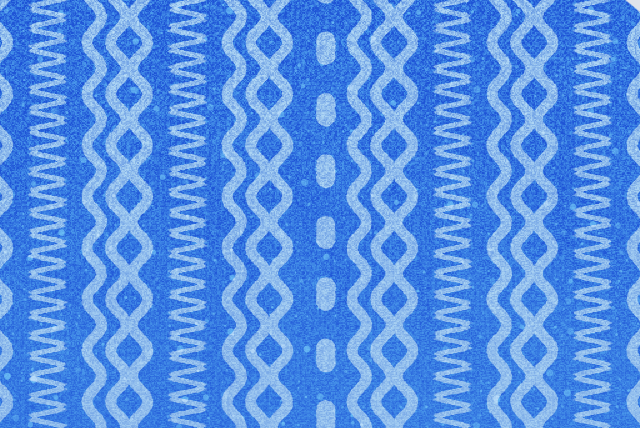
This pattern is drawn by a WebGL 2 fragment shader. Its source:

```glsl
#version 300 es
precision highp float;
// Pale vertical ribbons (zigzag, wave, linked chain, dashes) on grainy, glittering blue.

uniform vec2 u_resolution;
out vec4 outColor;

const float TAU = 6.2831853;
const float WIDTH = 768.0;          // design units across the canvas
const float ZIGZAG_PERIOD = 24.6;
const float WAVE_PERIOD = 61.6;
const float DASH_PERIOD = 73.7;
const float COLUMN_PITCH = 168.0;
const float DASH_X = 391.0;

const vec3 DEEP_BLUE = vec3(0.12, 0.33, 0.84);
const vec3 BRIGHT_BLUE = vec3(0.31, 0.63, 0.93);
const vec3 DUSTY_PALE = vec3(0.45, 0.64, 0.90);
const vec3 LIGHT_PALE = vec3(0.66, 0.82, 0.95);
const vec3 GLITTER = vec3(0.48, 0.82, 0.98);
const vec3 CORNER = vec3(0.87, 0.89, 0.92);

float hash(vec2 p) {
  return fract(sin(dot(p, vec2(127.1, 311.7))) * 43758.5453);
}

float noise(vec2 p) {
  vec2 i = floor(p), f = fract(p);
  f = f * f * (3.0 - 2.0 * f);
  return mix(mix(hash(i), hash(i + vec2(1, 0)), f.x),
             mix(hash(i + vec2(0, 1)), hash(i + vec2(1, 1)), f.x), f.y);
}

// Approximate signed distance to a vertical sine stroke
float sineStroke(float x, float y, float amplitude, float period, float halfWidth) {
  float phase = TAU * y / period;
  float slope = amplitude * TAU / period * sin(phase);
  return abs(x - amplitude * cos(phase)) / sqrt(1.0 + slope * slope) - halfWidth;
}

// Upright rounded bar repeated along y
float dashes(float x, float y, float period, vec2 halfSize) {
  y = mod(y + 0.5 * period, period) - 0.5 * period;
  return length(vec2(x, max(abs(y) - halfSize.y + halfSize.x, 0.0))) - halfSize.x;
}

// Zigzag, wave and two-strand chain of every column, plus the dashed centre line
float ribbons(vec2 p) {
  bool rightSide = p.x > 366.0;
  float x = mod(p.x - (rightSide ? 348.0 : 30.0), COLUMN_PITCH);
  float y = p.y - 51.0;
  float d = sineStroke(x - 83.0, y, -8.5, WAVE_PERIOD, 6.5);
  d = min(d, sineStroke(abs(x - 125.0) - 13.0, y, 9.0, WAVE_PERIOD, 6.5));
  if (!rightSide || p.x > 450.0)
    d = min(d, sineStroke(x - 27.0, p.y - 46.0, 15.5, ZIGZAG_PERIOD, 3.7));
  return min(d, dashes(p.x - DASH_X, p.y - 58.0, DASH_PERIOD, vec2(11.5, 20.0)));
}

// One randomly placed soft dot in some of the cells
float sparkles(vec2 p, float cell, float radius, float density, float seed) {
  vec2 id = floor(p / cell) + seed;
  vec2 center = 0.25 + 0.5 * vec2(hash(id), hash(id + 17.3));
  float r = radius * (0.6 + 0.6 * hash(id + 5.9));
  float dist = length((fract(p / cell) - center) * cell);
  float dotMask = 1.0 - smoothstep(r - 0.8, r + 0.8, dist);
  return dotMask * step(hash(id + 41.7), density) * (0.4 + 0.6 * hash(id + 9.1));
}

void main() {
  // Design units, y running down from the top edge
  float unit = WIDTH / u_resolution.x;
  vec2 p = vec2(gl_FragCoord.x, u_resolution.y - gl_FragCoord.y) * unit;
  float down = gl_FragCoord.y / u_resolution.y;
  down = 1.0 - down;

  // Ribbon edges, slightly roughened by the grain
  float d = ribbons(p) + 1.2 * (noise(p / 2.5) - 0.5);
  float ribbon = 1.0 - smoothstep(-0.7 * unit, 0.7 * unit, d);

  // Fine grain, stronger and darker towards the top
  float grain = mix(hash(floor(p / 1.5)), noise(p / 2.4 + 31.0), 0.4) - 0.5;
  grain *= mix(1.35, 0.75, down);
  float cloud = 0.12 * (noise(p / 70.0) - 0.5);
  float tone = mix(0.37, 0.53, down) + cloud;
  vec3 ground = mix(DEEP_BLUE, BRIGHT_BLUE, clamp(tone + grain, 0.0, 1.0));
  vec3 pale = mix(DUSTY_PALE, LIGHT_PALE, clamp(0.55 + cloud + 1.3 * grain, -0.3, 1.1));
  vec3 color = mix(ground, pale, ribbon);

  // Glitter: many small flecks and a few larger spots
  float glitter = sparkles(p, 11.0, 1.5, mix(0.35, 0.15, down), 3.0);
  glitter = max(glitter, sparkles(p, 29.0, 3.6, 0.22, 80.0));
  color = mix(color, mix(GLITTER, vec3(0.80, 0.92, 1.0), ribbon), 0.65 * glitter);

  // Worn top right corner
  float corner = dot(p - vec2(WIDTH, 0.0), vec2(0.62, -0.78)) + 11.0;
  color = mix(color, CORNER, smoothstep(-unit, unit, corner));

  outColor = vec4(color, 1.0);
}
```
